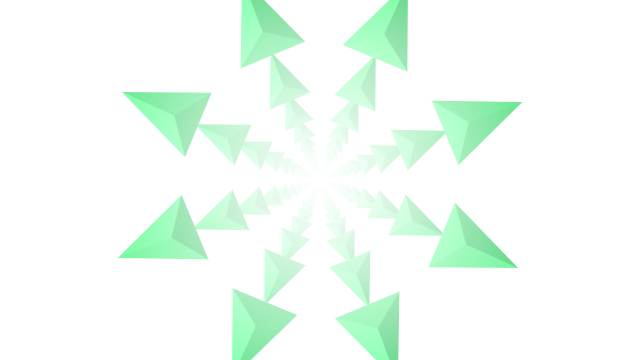
This background is drawn by a Shadertoy shader. Its source:

```glsl
const float ARMS = 8.0;
const float ARM_ANGLE = 0.3675;          // direction of the first arm
const int   RINGS = 13;
const vec2  RING_STEP = vec2(0.52, 0.06); // linear and quadratic depth growth
const vec2  TIP   = vec2(0.6020, 0.0000); // nearest arrow, x along its arm
const vec2  LEFT  = vec2(0.3685, 0.0945);
const vec2  RIGHT = vec2(0.3736, -0.0995);
const vec2  PEAK  = vec2(0.4425, 0.0012); // where the three facets meet
const vec2  SHADOW_DIR = vec2(0.95, 0.25);
const float SHADOW = 0.09;
const vec3  GREEN = vec3(0.55, 0.95, 0.68);
const vec3  WHITE = vec3(1.0);
const float FOG_RADIUS = 0.50;
const float FOG_POWER = 1.25;
const float MAX_TINT = 1.18;
const float TAU = 6.2831853;

mat2 rotation(float a) {
    float c = cos(a), s = sin(a);
    return mat2(c, s, -s, c);
}

// Outward normal of a counterclockwise edge
vec2 edgeNormal(vec2 a, vec2 b) {
    vec2 d = normalize(b - a);
    return vec2(d.y, -d.x);
}

void mainImage(out vec4 fragColor, in vec2 fragCoord) {
    float pixel = 1.0 / iResolution.y;
    vec2 p = (fragCoord - 0.5 * iResolution.xy) * pixel;

    // Fold the plane onto one arm
    float sector = TAU / ARMS;
    float angle = atan(p.y, p.x + step(length(p), 1e-6));
    float armAngle = ARM_ANGLE + sector * round((angle - ARM_ANGLE) / sector);
    mat2 turn = rotation(armAngle);
    vec2 local = p * turn;

    // Facet normals and their brightness under a fixed light
    vec2 n0 = edgeNormal(TIP, LEFT);
    vec2 n1 = edgeNormal(LEFT, RIGHT);
    vec2 n2 = edgeNormal(RIGHT, TIP);
    vec3 shade = 1.0 - SHADOW * vec3(dot(turn * n0, SHADOW_DIR),
                                     dot(turn * n1, SHADOW_DIR),
                                     dot(turn * n2, SHADOW_DIR));
    vec3 peakDepth = -vec3(dot(PEAK - TIP, n0), dot(PEAK - LEFT, n1), dot(PEAK - RIGHT, n2));

    // Fade towards the centre
    float tint = min(pow(length(p) / FOG_RADIUS, FOG_POWER), MAX_TINT);

    // Rings from far to near
    vec3 color = WHITE;
    for (int i = RINGS - 1; i >= 0; i--) {
        float k = float(i);
        float depth = 1.0 + RING_STEP.x * k + RING_STEP.y * k * k;
        vec2 q = local * depth;
        float blur = pixel * depth;

        vec3 edge = vec3(dot(q - TIP, n0), dot(q - LEFT, n1), dot(q - RIGHT, n2));
        float outside = max(edge.x, max(edge.y, edge.z));
        float coverage = clamp(0.5 - outside / blur, 0.0, 1.0);

        // The lowest plane of the pyramid is the visible facet
        vec3 height = -edge / peakDepth;
        vec3 others = min(height.yzx, height.zxy);
        vec3 facet = clamp(0.5 + (others - height) * 0.025 / blur, 0.0, 1.0);
        float light = dot(facet, shade) / max(dot(facet, vec3(1.0)), 0.001);

        color = mix(color, mix(WHITE, GREEN * light, tint), coverage);
    }

    fragColor = vec4(clamp(color, 0.0, 1.0), 1.0);
}
```
